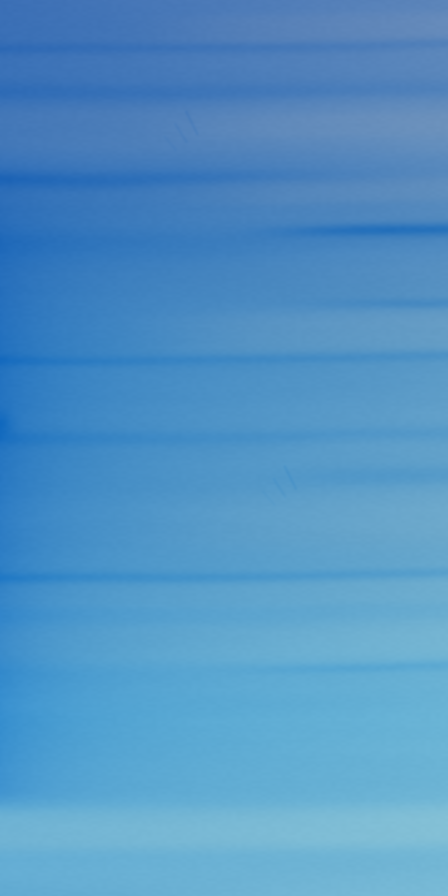
A Shadertoy shader for this background:

```glsl
const vec3 DEEP_SHIFT = vec3(0.16, 0.09, 0.015);  // removed by dark strokes
const vec3 PALE_SHIFT = vec3(0.10, 0.05, 0.00);   // added by pale washes
const vec3 SIDE_SHIFT = vec3(0.13, 0.085, 0.015); // left to right change
const vec3 EDGE_SHIFT = vec3(0.10, 0.08, 0.015);  // blue left margin
const float STREAK_AMOUNT = 0.028;
const float GRAIN_AMOUNT = 0.010;
const float BOW = 0.006;

// Sky colours at equal steps from bottom to top
const int STOPS = 6;
const vec3 SKY[STOPS] = vec3[STOPS](
    vec3(0.43, 0.70, 0.83), vec3(0.36, 0.67, 0.83), vec3(0.34, 0.61, 0.79),
    vec3(0.29, 0.56, 0.77), vec3(0.27, 0.49, 0.73), vec3(0.30, 0.48, 0.72));

// Height, half thickness, strength, reach.
// Positive reach is where a stroke begins, negative is where it ends.
const int DARKS = 11;
const vec4 DARK[DARKS] = vec4[DARKS](
    vec4(0.948, 0.006, 0.25, -9.0), vec4(0.898, 0.010, 0.25, -9.0),
    vec4(0.802, 0.009, 0.45, -0.7), vec4(0.741, 0.007, 0.95, 0.66),
    vec4(0.728, 0.022, 0.28, -9.0), vec4(0.659, 0.006, 0.40, 0.75),
    vec4(0.600, 0.006, 0.35, -9.0), vec4(0.513, 0.008, 0.28, -9.0),
    vec4(0.467, 0.011, 0.32, 0.67), vec4(0.357, 0.006, 0.38, -9.0),
    vec4(0.254, 0.006, 0.35, 0.60));
const int PALES = 9;
const vec4 PALE[PALES] = vec4[PALES](
    vec4(0.968, 0.016, 0.35, 0.40), vec4(0.856, 0.032, 0.50, -9.0),
    vec4(0.785, 0.014, 0.35, 0.45), vec4(0.628, 0.024, 0.45, 0.40),
    vec4(0.420, 0.032, 0.25, 0.40), vec4(0.337, 0.014, 0.25, -9.0),
    vec4(0.283, 0.023, 0.40, -9.0), vec4(0.076, 0.024, 0.65, -9.0),
    vec4(0.858, 0.014, 0.25, 0.43));

float hash(vec2 p) {
    vec3 q = fract(vec3(p.xyx) * 0.1031);
    q += dot(q, q.yzx + 33.33);
    return fract((q.x + q.y) * q.z);
}

float noise(vec2 p) {
    vec2 i = floor(p), f = fract(p);
    f = f * f * (3.0 - 2.0 * f);
    return mix(mix(hash(i), hash(i + vec2(1, 0)), f.x),
               mix(hash(i + vec2(0, 1)), hash(i + vec2(1, 1)), f.x), f.y);
}

// Horizontal brush streaks over several scales, centred on zero
float streaks(vec2 uv) {
    float sum = 0.0, weight = 0.5;
    vec2 scale = vec2(1.3, 28.0);
    for (int i = 0; i < 4; i++) {
        sum += weight * (noise(uv * scale + 17.0 * float(i)) - 0.5);
        scale *= vec2(1.7, 2.0);
        weight *= 0.55;
    }
    return sum;
}

float reachMask(float x, float reach) {
    return reach > 0.0 ? smoothstep(reach - 0.18, reach + 0.22, x)
                       : 1.0 - smoothstep(-reach - 0.4, -reach + 0.3, x);
}

float segment(vec2 p, vec2 a, vec2 b) {
    vec2 ab = b - a;
    return length(p - a - ab * clamp(dot(p - a, ab) / dot(ab, ab), 0.0, 1.0));
}

// A few short slanted bristle marks
float bristles(vec2 p, vec2 centre) {
    float ink = 0.0;
    for (int i = 0; i < 3; i++) {
        float k = float(i);
        vec2 start = centre + vec2(-0.012 * k, 0.012 - 0.014 * k);
        float d = segment(p, start, start + vec2(0.012, -0.024 + 0.005 * k));
        ink += exp(-d * d / 0.000004) * (1.0 - 0.25 * k);
    }
    return ink;
}

void mainImage(out vec4 fragColor, in vec2 fragCoord) {
    vec2 uv = fragCoord / iResolution.xy;
    vec2 p = fragCoord / iResolution.y;

    // Vertical gradient with a greyer right side
    float level = clamp(uv.y, 0.0, 0.9999) * float(STOPS - 1);
    int stop = int(level);
    vec3 colour = mix(SKY[stop], SKY[stop + 1], fract(level));
    colour += SIDE_SHIFT * (uv.x - 0.5) * mix(0.6, 1.0, smoothstep(0.0, 0.4, uv.y));

    // Blue left margin, ending above the lowest wash
    float margin = exp(-uv.x * 7.0) * smoothstep(0.09, 0.12, uv.y);
    colour -= EDGE_SHIFT * margin * (1.0 - smoothstep(0.55, 0.9, uv.y));

    // Pale washes and dark strokes on slightly bowed lines
    float wobble = 0.003 * (noise(uv * vec2(5.0, 30.0)) - 0.5);
    float y = uv.y - BOW * (uv.x * uv.x - 0.4) + wobble;
    for (int i = 0; i < PALES; i++) {
        float d = (y - PALE[i].x) / PALE[i].y;
        colour += PALE_SHIFT * PALE[i].z * exp(-d * d * d * d) * reachMask(uv.x, PALE[i].w);
    }
    for (int i = 0; i < DARKS; i++) {
        float d = (y - DARK[i].x) / DARK[i].y;
        colour -= DEEP_SHIFT * DARK[i].z * exp(-d * d) * reachMask(uv.x, DARK[i].w);
    }

    // Bristle marks and a dab on the left edge
    float ink = bristles(p, vec2(0.208, 0.863)) + bristles(p, vec2(0.318, 0.467));
    vec2 dab = (p - vec2(0.0, 0.527)) / vec2(0.014, 0.013);
    colour -= DEEP_SHIFT * (0.22 * ink + 0.5 * exp(-dot(dab, dab)));

    // Streaks and paper grain
    colour += vec3(1.3, 1.0, 0.6) * STREAK_AMOUNT * streaks(vec2(uv.x, y));
    colour += GRAIN_AMOUNT * (noise(p * vec2(180.0, 330.0)) - 0.5);

    fragColor = vec4(clamp(colour, 0.0, 1.0), 1.0);
}
```
